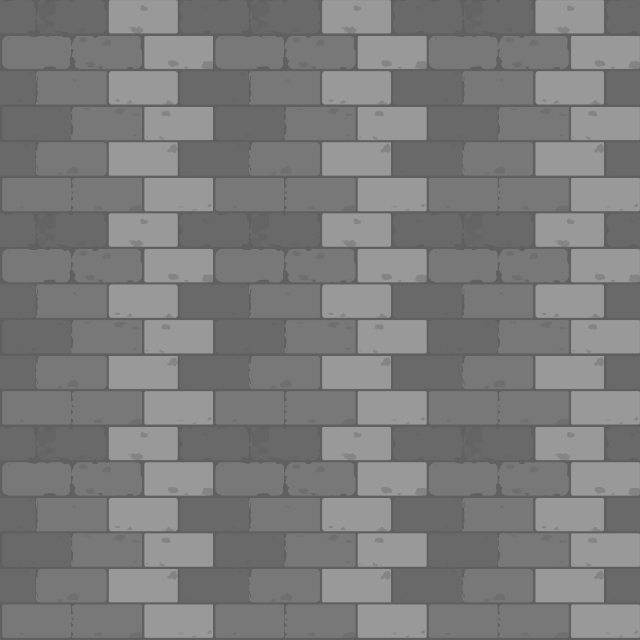
A WebGL 1 fragment shader for this texture:

```glsl
precision highp float;

uniform vec2 u_resolution;

const vec2 TILE_BRICKS = vec2(3.0, 6.0);
const float TILES = 3.0;
const float JOINT = 0.06;       // joint width, in row heights
const float NOISE_SCALE = 6.0;  // noise cells per row height

const vec3 DARK = vec3(0.412);
const vec3 MID = vec3(0.472);
const vec3 LIGHT = vec3(0.600);
const vec3 MORTAR = vec3(0.375);

float hash(vec2 p) {
  vec3 q = fract(vec3(p.xyx) * 0.1031);
  q += dot(q, q.yzx + 33.33);
  return fract((q.x + q.y) * q.z);
}

// Value noise that wraps after a whole number of cells
float wrappedNoise(vec2 p, float period) {
  vec2 i = floor(p);
  vec2 f = fract(p);
  f = f * f * (3.0 - 2.0 * f);
  vec2 a = mod(i, period);
  vec2 b = mod(i + 1.0, period);
  return mix(mix(hash(a), hash(vec2(b.x, a.y)), f.x),
             mix(hash(vec2(a.x, b.y)), hash(b), f.x), f.y);
}

float roundedBox(vec2 p, vec2 low, vec2 high, float radius) {
  vec2 d = abs(p - 0.5 * (low + high)) - 0.5 * (high - low) + radius;
  return length(max(d, 0.0)) + min(max(d.x, d.y), 0.0) - radius;
}

float coverage(float dist, float blur) {
  return 1.0 - smoothstep(-blur, blur, dist);
}

// Light column, one dark course, two mid courses, dark and mid elsewhere
vec3 brickColor(vec2 id) {
  if (id.x > 1.5) return LIGHT;
  if (id.y > 4.5) return DARK;
  if (mod(id.y, 4.0) < 0.5) return MID;
  return id.x < 0.5 ? DARK : MID;
}

// Small pits, mostly along the lower edge of a brick
float pits(vec2 p, vec2 id, float grain, float blur) {
  float amount = 0.0;
  for (int i = 0; i < 5; i++) {
    vec2 seed = id * 7.0 + vec2(float(i) * 13.0 + 3.0, 41.0);
    float height = hash(seed + 5.0);
    float y = height < 0.65 ? 0.08 + 0.2 * height : 0.35 + 0.6 * height;
    vec2 center = vec2(0.1 + 1.8 * hash(seed), y);
    float size = hash(seed + 11.0);
    float radius = 0.02 + 0.09 * size * size;
    vec2 offset = (p - center) * vec2(0.6, 1.0);
    float dist = length(offset) - radius + 0.08 * (grain - 0.5);
    float present = step(0.45, hash(seed + 19.0));
    amount = max(amount, present * coverage(dist, blur));
  }
  return amount;
}

void main() {
  vec2 uv = gl_FragCoord.xy / u_resolution;
  vec2 grid = uv * TILE_BRICKS * TILES;
  float rowPixel = TILE_BRICKS.y * TILES / min(u_resolution.x, u_resolution.y);
  float blur = max(0.75 * rowPixel, 0.022);

  // Running bond: every second course shifts by half a brick
  vec2 shifted = grid + vec2(0.5 * mod(floor(grid.y), 2.0), 0.0);
  vec2 id = mod(floor(shifted), TILE_BRICKS);
  vec2 local = fract(shifted) * vec2(2.0, 1.0);

  // Grain with the period of one tile
  vec2 grainPos = grid * vec2(2.0, 1.0) * NOISE_SCALE;
  float period = TILE_BRICKS.y * NOISE_SCALE;
  float grain = wrappedNoise(grainPos, period);
  float fineGrain = wrappedNoise(grainPos * 2.0, period * 2.0);

  // Brick face, with rounder corners on the two worn courses
  vec3 face = brickColor(id);
  float isLight = step(1.5, id.x);
  float worn = step(3.5, id.y) * (1.0 - isLight);
  float radius = mix(0.02 + 0.1 * hash(id + 23.0), 0.2, worn);
  float broken = step(0.5, id.x) * (1.0 - isLight);
  float leftJoint = JOINT * mix(1.0, smoothstep(0.25, 0.6, fineGrain), broken);
  float dist = roundedBox(local, vec2(leftJoint, JOINT), vec2(2.0, 1.0), radius);
  dist += 0.07 * worn * smoothstep(0.6, 0.9, grain);

  // Pits and a faint stain in the worn dark brick
  face = mix(face, MORTAR, 0.36 * pits(local, id, fineGrain, blur));
  float stained = worn * step(4.5, id.y) * step(0.5, id.x);
  float stain = coverage(length(local - vec2(0.3, 0.65)) - 0.5 * grain, 0.08);
  face = mix(face, MORTAR, 0.55 * stained * stain);

  gl_FragColor = vec4(mix(MORTAR, face, coverage(dist, blur)), 1.0);
}
```
